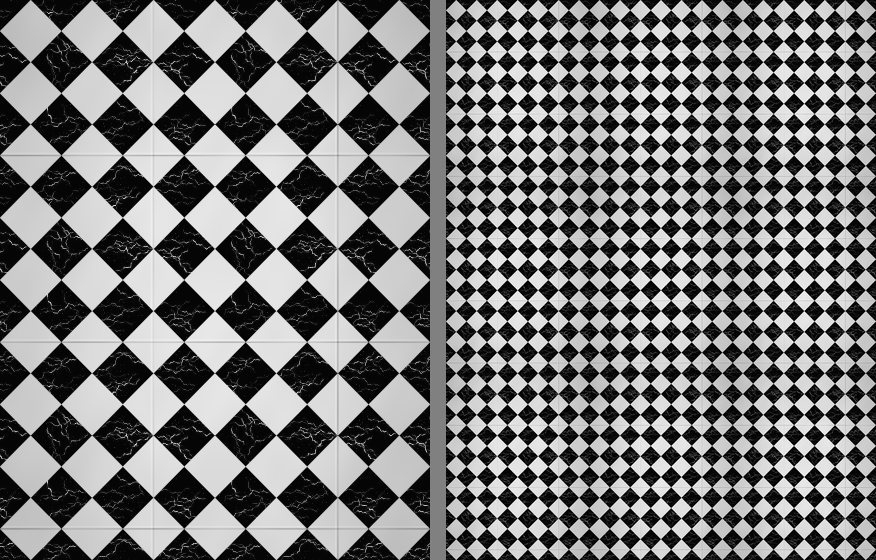
Left: one tile. Right: repeated 3 by 3.
Give the GLSL for this pattern, as a Shadertoy shader.

```glsl
// Diagonal checkerboard floor: white diamonds and black veined marble diamonds, with tile seams.
#define COLS 7.0
#define ROWS 9.0
#define TILE 3.0            // diamonds per floor tile, each way
#define SEAM_AT 2.5         // first seam, in diamonds
#define SEAM_WIDTH 0.011
#define DIAMOND_SIZE 0.497
#define VEINS 8
#define VEIN_WIDTH 0.0075
#define WHITE 0.895
#define BLACK 0.018
#define VEIN_COLOR 0.86
#define PI 3.14159265

float hash(float n) { return fract(sin(n * 12.9898 + 4.137) * 43758.545); }

float triangle(float x) { return abs(fract(x) - 0.5) - 0.25; }

// Kinked height of a vein along its length
float crackle(float x, float seed) {
    return 0.16 * triangle(x * 2.3 + hash(seed))
         + 0.07 * triangle(x * 6.1 + hash(seed + 1.0))
         + 0.025 * triangle(x * 17.0 + hash(seed + 2.0));
}

// Smooth coverage of a band of the given half width
float band(float dist, float halfWidth, float px) {
    return clamp(0.5 + (halfWidth - dist) / px, 0.0, 1.0);
}

// Broken, tapering veins inside one diamond
float veins(vec2 p, float seed, float px) {
    float light = 0.0;
    for (int i = 0; i < VEINS; i++) {
        float s = seed * 71.0 + float(i) * 7.0;
        float steep = step(0.78, hash(s + 3.0)) * 1.3;
        float angle = mix(-0.45, 0.75, hash(s + 4.0)) - steep;
        vec2 center = (vec2(hash(s + 5.0), hash(s + 6.0)) - 0.5) * 0.62;
        float c = cos(angle), sn = sin(angle);
        vec2 q = p - center;
        q = vec2(c * q.x + sn * q.y, c * q.y - sn * q.x);

        float reach = mix(0.16, 0.46, hash(s + 0.5));
        float taper = clamp(1.0 - q.x * q.x / (reach * reach), 0.0, 1.0);
        float wave = sin(q.x * 31.0 + s) + sin(q.x * 57.0 + s * 2.0);
        float breaks = smoothstep(-1.6, 0.5, wave);
        float strength = mix(0.3, 1.0, hash(s + 1.5));
        float dist = abs(q.y - crackle(q.x, s)) * 0.93;
        float halfWidth = VEIN_WIDTH * strength * (0.4 + 0.6 * breaks);
        float line = band(dist, halfWidth, px) * (0.25 + 0.75 * breaks);
        float haze = 0.09 * exp(-dist * 45.0);
        light = max(light, sqrt(taper) * strength * (line + haze));
    }
    return light;
}

// Sparse mineral flecks, one candidate point per small cell
float flecks(vec2 p, float seed, float px) {
    vec2 g = p * 18.0;
    vec2 id = floor(g);
    float n = id.x * 3.7 + id.y * 57.3 + seed * 19.0;
    vec2 offset = 0.25 + 0.5 * vec2(hash(n), hash(n + 1.3));
    float dist = length(fract(g) - offset) / 18.0;
    return step(0.8, hash(n + 2.6)) * hash(n + 3.9) * band(dist, 0.006, px);
}

// Pale tile face: shaded rim and faint wrapping mottling
float paleFace(vec2 uv) {
    vec2 rim = pow(cos(PI * uv), vec2(4.0));
    vec2 a = 2.0 * PI * uv;
    float mottle = sin(3.0 * a.x + 2.0 * sin(2.0 * a.y))
                 + sin(5.0 * a.y + 2.0 * sin(3.0 * a.x))
                 + 0.5 * sin(11.0 * a.x - 8.0 * a.y);
    return WHITE - 0.1 * rim.x - 0.05 * rim.y + 0.006 * mottle;
}

void mainImage(out vec4 fragColor, in vec2 fragCoord) {
    vec2 uv = fragCoord / iResolution.xy;
    vec2 grid = vec2(uv.x, 1.0 - uv.y) * vec2(COLS, ROWS);
    float px = COLS / iResolution.x;

    // Black diamonds sit on whole grid points; marble repeats with each tile
    vec2 id = floor(grid + 0.5);
    vec2 p = (grid - id) * vec2(1.0, -1.0);
    vec2 kind = mod(mod(id, vec2(COLS, ROWS)), TILE);
    float seed = 1.0 + kind.x + TILE * kind.y;

    // Seams with a light lip on one side
    float pale = paleFace(uv);
    vec2 seam = mod(grid - SEAM_AT + 0.5 * TILE, TILE) - 0.5 * TILE;
    float wear = 0.75 + 0.25 * sin(6.0 * PI * uv.x + 2.0 * sin(4.0 * PI * uv.y));
    float depth = mix(0.07, 0.2, step(0.5, uv.x));
    pale -= depth * wear * band(abs(seam.x), SEAM_WIDTH, px);
    pale -= 0.2 * wear * band(abs(seam.y), SEAM_WIDTH, px);
    pale += 0.035 * band(abs(seam.x + 0.035), SEAM_WIDTH, px);
    pale += 0.035 * band(abs(seam.y + 0.035), SEAM_WIDTH, px);

    // Black marble
    float light = max(veins(p, seed, px), 0.3 * flecks(p, seed, px));
    float marble = mix(BLACK, VEIN_COLOR, clamp(light, 0.0, 1.0));

    float edge = (abs(p.x) + abs(p.y) - DIAMOND_SIZE) * 0.7071;
    float shade = mix(pale, marble, band(edge, 0.0, px));
    fragColor = vec4(vec3(shade), 1.0);
}
```
